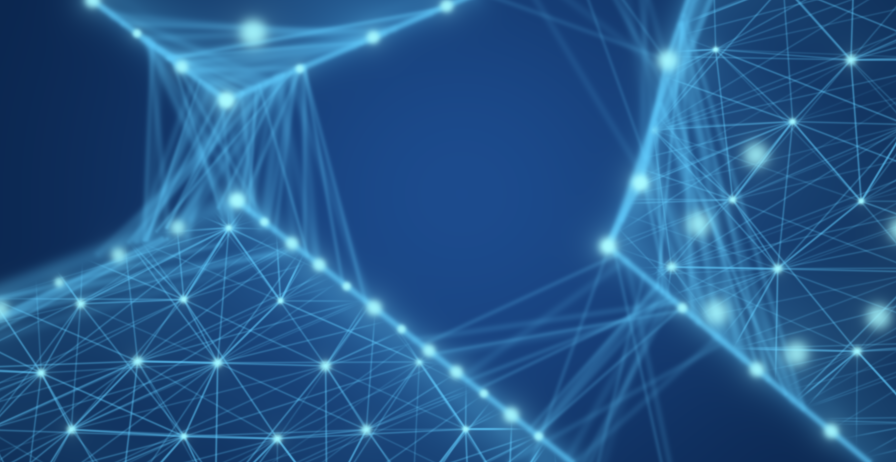
A Shadertoy shader for this background:

```glsl
// Glowing blue network: three meshes of nodes and threads joined by blurred strands.
#define DEEP vec3(0.035, 0.135, 0.285)
#define MID vec3(0.110, 0.295, 0.555)
#define CYAN vec3(0.37, 0.80, 1.0)
#define SPARK vec3(0.66, 0.98, 1.0)
#define MESH_GAIN 1.45
#define STRAND_GAIN 0.24
#define RIM_GAIN 0.80
#define JITTER 0.20

float hash(vec2 v) {
    vec3 q = fract(vec3(v.xyx) * 0.1031);
    q += dot(q, q.yzx + 33.33);
    return fract((q.x + q.y) * q.z);
}

float segmentDistance(vec2 p, vec2 a, vec2 b) {
    vec2 pa = p - a, ba = b - a;
    return length(pa - ba * clamp(dot(pa, ba) / dot(ba, ba), 0.0, 1.0));
}

float strand(vec2 p, vec2 a, vec2 b, float width) {
    float d = segmentDistance(p, a, b) / width;
    return exp(-d * d);
}

// Signed distance to a line, positive to the left of a -> b
float leftOf(vec2 p, vec2 a, vec2 b) {
    vec2 dir = normalize(b - a);
    return dir.x * (p.y - a.y) - dir.y * (p.x - a.x);
}

// Soft strands from random points of one edge to random points of another
float fan(vec2 p, vec2 a0, vec2 a1, vec2 b0, vec2 b1, int count, float seed) {
    float sum = 0.0;
    for (int i = 0; i < count; i++) {
        float k = float(i);
        vec2 a = mix(a0, a1, hash(vec2(k, seed)));
        vec2 b = mix(b0, b1, hash(vec2(k + 40.0, seed)));
        float h = hash(vec2(k + 80.0, seed));
        sum += strand(p, a, b, mix(0.004, 0.012, h)) * (1.15 - 0.7 * h);
    }
    return sum;
}

float bead(vec2 p, vec2 center, float radius) {
    float d = length(p - center) / radius;
    return 1.3 * exp(-d * d) + 0.22 * exp(-d * 0.65);
}

// Evenly spaced beads of varied size
float beads(vec2 p, vec2 a, vec2 b, int count, float radius) {
    float sum = 0.0;
    for (int i = 0; i <= count; i++) {
        float k = float(i);
        sum += bead(p, mix(a, b, k / float(count)), radius * (0.75 + 0.25 * cos(k * 2.51)));
    }
    return sum;
}

vec2 latticeNode(vec2 id) {
    vec2 wobble = vec2(hash(id), hash(id + 17.3)) - 0.5;
    return vec2(id.x + 0.5 * id.y, id.y) + JITTER * wobble;
}

// Staggered lattice: x holds the threads, y holds the nodes
vec2 mesh(vec2 p, vec2 origin, vec2 pitch) {
    vec2 q = (p - origin) / pitch;
    vec2 base = floor(vec2(q.x - 0.5 * q.y, q.y));
    float width = max(0.0023, 0.65 / iResolution.y);
    vec2 light = vec2(0.0);
    for (int j = -2; j <= 1; j++)
    for (int i = -2; i <= 3; i++) {
        vec2 id = base + vec2(i, j);
        vec2 a = origin + pitch * latticeNode(id);
        light.y += bead(p, a, mix(0.005, 0.010, hash(id + 5.7)));
        for (int dy = 0; dy <= 2; dy++)
        for (int dx = -2; dx <= 2; dx++) {
            vec2 stepTo = vec2(dx, dy);
            float h = hash(id * 3.1 + stepTo * 7.7 + 60.0);
            if ((dy == 0 && dx <= 0) || h < 0.3) continue;
            vec2 b = origin + pitch * latticeNode(id + stepTo);
            float fade = 0.13 * h / length(b - a);
            light.x += fade * strand(p, a, b, width);
        }
    }
    return light;
}

void mainImage(out vec4 fragColor, in vec2 fragCoord) {
    vec2 p = fragCoord / iResolution.y;
    p.x *= 1.9394 * iResolution.y / iResolution.x;

    // Corners of the top, lower left and right clusters
    vec2 a0 = vec2(0.20, 1.0), a1 = vec2(0.49, 0.783), a2 = vec2(1.02, 1.01);
    vec2 b0 = vec2(0.0, 0.37), b1 = vec2(0.513, 0.566), b2 = vec2(1.237, 0.0);
    vec2 c0 = vec2(1.49, 1.0), c1 = vec2(1.445, 0.869), c2 = vec2(1.386, 0.604);
    vec2 c3 = vec2(1.316, 0.467), c4 = vec2(1.88, 0.0);
    float inA = min(leftOf(p, a0, a1), leftOf(p, a1, a2));
    float inB = min(leftOf(p, b1, b0), leftOf(p, b2, b1));
    float inC = min(leftOf(p, c3, c4), leftOf(p, c0, c3));
    float inside = max(inA, max(inB, inC));

    // Backdrop and haze
    vec2 v = (p - vec2(1.0, 0.58)) / vec2(0.72, 0.68);
    vec3 color = mix(DEEP, MID, exp(-dot(v, v)));
    float haze = 0.75 + 0.25 * sin(p.x * 9.0 + 2.0 * sin(p.y * 7.0)) * sin(p.y * 11.0 + p.x * 4.0);
    float light = haze * smoothstep(-0.01, 0.05, inside) * (0.09 + 0.42 * exp(-max(inside, 0.0) / 0.09));

    // Blurred strands between and within the clusters
    float soft = fan(p, mix(a0, a1, 0.35), a1, mix(b0, b1, 0.55), mix(b1, b2, 0.1), 20, 1.0);
    soft += fan(p, a1, mix(a1, a2, 0.32), b1, mix(b1, b2, 0.42), 18, 2.0);
    soft += fan(p, a1, mix(a1, a2, 0.3), mix(b0, b1, 0.4), b1, 14, 3.0);
    soft += 0.8 * fan(p, c3, mix(c3, c4, 0.35), mix(b1, b2, 0.4), b2, 13, 4.0);
    soft += 0.7 * fan(p, c3, mix(c3, c4, 0.5), vec2(1.1, 0.0), vec2(1.45, 0.0), 9, 5.0);
    soft += 0.6 * fan(p, vec2(0.95, 1.03), vec2(1.42, 1.03), c1, c2, 11, 6.0);
    soft += 1.2 * fan(p, a0, a1, a1, a2, 18, 7.0);
    soft += 1.2 * fan(p, c0, c2, c3, mix(c3, c4, 0.8), 20, 8.0);
    soft += fan(p, c0, c0 + vec2(0.06, 0.0), c2, c3, 8, 10.0);
    soft += fan(p, b0, b0 - vec2(0.0, 0.1), mix(b0, b1, 0.6), mix(b1, b2, 0.2), 12, 9.0);
    light += STRAND_GAIN * soft;

    // Bright rims
    float rim = min(segmentDistance(p, a0, a1), segmentDistance(p, a1, a2));
    rim = min(rim, segmentDistance(p, b1, b2));
    rim = min(rim, min(segmentDistance(p, c3, c4), segmentDistance(p, c2, c3)));
    rim = min(rim, min(segmentDistance(p, c1, c2), segmentDistance(p, c0, c1)));
    light += RIM_GAIN * (exp(-rim * rim / 0.00005) + 0.55 * exp(-rim / 0.022));
    light += 0.35 * strand(p, b0, b1, 0.02);

    // Sharp meshes inside the lower left and right clusters
    bool rightSide = inC > inB;
    vec2 net = rightSide ? mesh(p, vec2(1.29, 0.25), vec2(0.275, 0.159))
                         : mesh(p, vec2(0.175, 0.06), vec2(0.207, 0.146));
    net *= smoothstep(0.0, 0.06, max(inB, inC));
    light += MESH_GAIN * net.x;

    // Beads on the rims and a ring of defocused lights
    float glow = 0.9 * net.y;
    glow += beads(p, a0, a1, 3, 0.014) + beads(p, a1, mix(a1, a2, 0.9), 3, 0.014);
    glow += beads(p, b1, mix(b1, b2, 0.902), 11, 0.014) + 0.7 * beads(p, b0 - vec2(0.0, 0.04), b1, 4, 0.017);
    glow += beads(p, c1, c2, 1, 0.018) + beads(p, c2, c3, 1, 0.015);
    glow += beads(p, c3, mix(c3, c4, 0.857), 3, 0.016) + bead(p, vec2(0.548, 0.929), 0.024);
    for (int i = 0; i < 6; i++) {
        float angle = 2.0 + 0.895 * float(i);
        glow += 0.75 * bead(p, vec2(1.73, 0.46) + 0.225 * vec2(cos(angle), sin(angle)), 0.023);
    }

    color = mix(color, CYAN, 1.0 - exp(-light));
    color = mix(color, SPARK, 1.0 - exp(-1.5 * glow));
    fragColor = vec4(color, 1.0);
}
```
